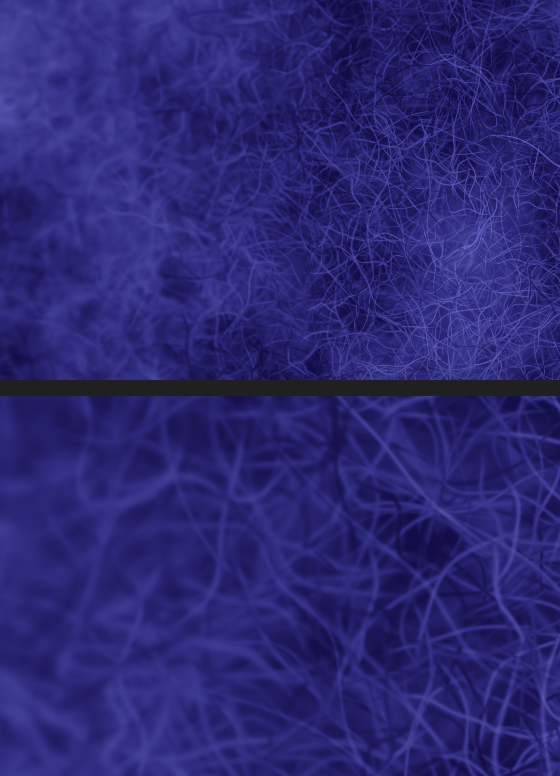
Top: the whole. Bottom: its middle third, enlarged.
Write a Shadertoy shader that draws this texture.

```glsl
// Macro view of blue-violet felted wool with a shallow depth of field.
// Layers of scattered, bent fibres are composited back to front over soft
// clouds; each fibre widens and fades as the focus is lost to the left.

#define LAYERS 22
#define FIBRE_RADIUS 0.0016
#define MAX_BLUR 0.0115
#define CURL 0.028
#define CLOUD_CONTRAST 1.25
#define BRIGHTNESS 0.06
#define HAIR_BRIGHTNESS 2.1
#define SHADE_COLOR vec3(0.110, 0.090, 0.340)
#define LIGHT_COLOR vec3(0.270, 0.260, 0.590)
#define BLUE_BOOST 0.16

vec4 hash4(vec2 p, float seed) {
    vec4 q = fract(vec4(p.xyx, seed) * vec4(0.1031, 0.1030, 0.0973, 0.1099));
    q += dot(q, q.wzxy + 33.33);
    return fract((q.xxyz + q.yzzw) * q.zywx);
}

vec2 noise2(vec2 p, float seed) {
    vec2 i = floor(p), f = fract(p);
    f = f * f * (3.0 - 2.0 * f);
    vec2 low = mix(hash4(i, seed).xy, hash4(i + vec2(1, 0), seed).xy, f.x);
    vec2 high = mix(hash4(i + vec2(0, 1), seed).xy, hash4(i + 1.0, seed).xy, f.x);
    return mix(low, high, f.y);
}

float fbm(vec2 p, float seed) {
    float sum = 0.0, gain = 0.5;
    for (int i = 0; i < 4; i++) {
        sum += gain * noise2(p, seed + float(i)).x;
        p = mat2(1.6, 1.2, -1.2, 1.6) * p;
        gain *= 0.5;
    }
    return sum / 0.9375;
}

// One bent fibre per cell: x is the joint coverage, y the blended random shade.
vec2 fibreLayer(vec2 p, float cell, float radius, float seed) {
    vec2 grid = p / cell, home = floor(grid);
    float clear = 1.0, weight = 0.0001, shadeSum = 0.0;
    for (int j = -1; j <= 1; j++)
    for (int i = -1; i <= 1; i++) {
        vec2 id = home + vec2(i, j);
        vec4 rnd = hash4(id, seed), shape = hash4(id, seed + 57.0);
        float angle = 6.2832 * rnd.z;
        vec2 axis = vec2(cos(angle), sin(angle));
        vec2 q = grid - id - rnd.xy;
        q = vec2(dot(q, axis), dot(q, vec2(-axis.y, axis.x)));

        // Parabolic bow plus a small wave, with its slope for true distance
        float bow = 1.2 * (shape.x - 0.5), wave = 0.09 * shape.y;
        float phase = 7.0 * q.x + 6.2832 * shape.z;
        float curve = bow * (q.x * q.x - 0.2) + wave * sin(phase);
        float slope = 2.0 * bow * q.x + 7.0 * wave * cos(phase);
        float dist = cell * abs(q.y - curve) / sqrt(1.0 + slope * slope);

        float ends = 1.0 - smoothstep(0.45, 0.85, abs(q.x));
        ends *= 1.0 - smoothstep(0.75, 1.0, length(q));
        float cover = exp(-dist * dist / (radius * radius)) * ends;
        clear *= 1.0 - cover;
        weight += cover;
        shadeSum += cover * shape.w;
    }
    return vec2(1.0 - clear, shadeSum / weight);
}

void mainImage(out vec4 fragColor, in vec2 fragCoord) {
    vec2 uv = fragCoord / iResolution.xy;
    vec2 p = fragCoord / iResolution.y;
    float thin = max(FIBRE_RADIUS, 0.5 / iResolution.y);

    // Focus plane: sharp at the right, slightly softer towards the top
    float focus = smoothstep(0.0, 0.76, uv.x - 0.12 * (uv.y - 0.5));
    float blur = MAX_BLUR * pow(1.0 - focus, 1.2);
    blur += 0.0008 * smoothstep(0.6, 1.0, uv.y);
    float gather = smoothstep(0.6, 0.1, length((uv - vec2(0.86, 0.46)) * vec2(1.3, 0.8)));

    // Soft depth of the felt behind the fibres
    float cloud = fbm(p * vec2(3.2, 2.6) + 4.0, 3.0) - 0.5;
    float tuft = fbm(p * 13.0, 21.0) - 0.5;
    float gaps = fbm(p * 30.0, 35.0) - 0.5;
    float tone = mix(0.25, 0.08, focus) + 0.6 * tuft + 0.7 * focus * gaps;

    // Felted mass, from the blurred back to the crisp front
    for (int i = 0; i < LAYERS; i++) {
        float seed = 11.0 + 7.0 * float(i);
        float depth = float(i) / float(LAYERS - 1);
        vec4 rnd = hash4(vec2(seed, 5.0), 2.0);
        float cell = mix(0.065, 0.165, rnd.x);
        float radius = thin + blur * mix(0.5, 1.15, rnd.y)
                     + 0.003 * (1.0 - smoothstep(0.0, 0.35, depth));
        vec2 warped = p + CURL * (noise2(p * 10.0, seed) - 0.5) + rnd.zw * 5.0;
        vec2 fibre = fibreLayer(warped, cell, radius, seed);
        float shade = mix(-0.12, 0.85, fibre.y)
                    + (0.4 * depth + 0.3 * gather) * fibre.y * fibre.y;
        float opacity = 0.9 * sqrt(thin / radius);
        tone = mix(tone, shade, fibre.x * opacity);
    }

    // Broad light and dark patches, paler upper left, dim lower edge
    tone += CLOUD_CONTRAST * cloud + 0.4 * tuft * (1.0 - 0.5 * focus) + BRIGHTNESS;
    tone += 0.24 * smoothstep(0.75, 0.0, length(uv - vec2(0.12, 1.0)));
    tone -= 0.16 * smoothstep(0.28, 0.0, uv.y);

    // Long, pale stray hairs gathered in the sharp region
    for (int i = 0; i < 5; i++) {
        float seed = 301.0 + 13.0 * float(i);
        vec2 warped = p + 0.08 * (noise2(p * 6.0, seed) - 0.5) + seed;
        vec2 hair = fibreLayer(warped, 0.18 + 0.05 * float(i), thin + 0.4 * blur, seed);
        float strength = gather * mix(0.05, 0.85, hair.y * hair.y);
        tone = mix(tone, HAIR_BRIGHTNESS, hair.x * strength);
    }

    // Shade ramp, bowed towards blue in its middle
    vec3 color = mix(SHADE_COLOR, LIGHT_COLOR, max(tone, -0.25));
    float middle = clamp(tone, 0.0, 1.0);
    color.b += BLUE_BOOST * middle * (1.0 - middle);
    fragColor = vec4(color, 1.0);
}
```
